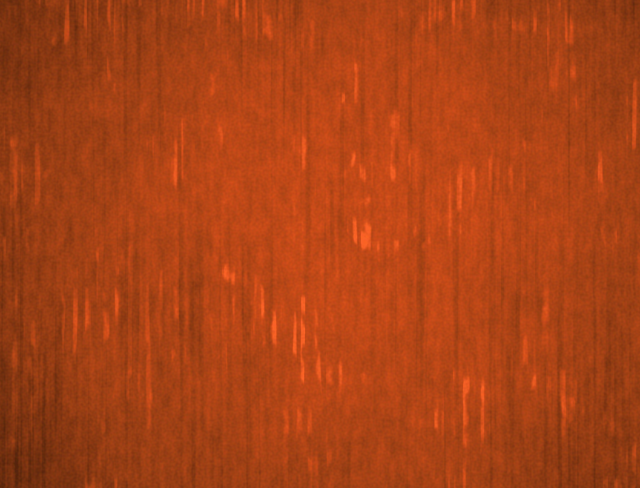
Give the GLSL for this texture, as a Shadertoy shader.

```glsl
const vec3 SHADOW = vec3(0.34, 0.145, 0.045);
const vec3 RUST   = vec3(0.62, 0.250, 0.080);
const vec3 ORANGE = vec3(0.81, 0.300, 0.098);
const vec3 FLAKE  = vec3(0.98, 0.385, 0.150);

// Random unit gradient for a lattice cell
vec2 cellGradient(vec2 cell) {
    vec3 h = fract(vec3(cell.xyx) * vec3(0.1031, 0.1030, 0.0973));
    h += dot(h, h.yzx + 33.33);
    float angle = 6.2832 * fract((h.x + h.y) * h.z);
    return vec2(cos(angle), sin(angle));
}

// Gradient noise, roughly -1 to 1
float gradientNoise(vec2 p) {
    vec2 i = floor(p), f = p - i;
    vec2 w = f * f * f * (f * (f * 6.0 - 15.0) + 10.0);
    vec2 e = vec2(0.0, 1.0);
    float low  = mix(dot(cellGradient(i), f),
                     dot(cellGradient(i + e.yx), f - e.yx), w.x);
    float high = mix(dot(cellGradient(i + e.xy), f - e.xy),
                     dot(cellGradient(i + e.yy), f - e.yy), w.x);
    return 1.4 * mix(low, high, w.y);
}

float layeredNoise(vec2 p, int octaves) {
    float sum = 0.0, gain = 0.6;
    for (int k = 0; k < octaves; k++) {
        sum += gain * gradientNoise(p);
        p = p * 2.03 + 17.7;
        gain *= 0.65;
    }
    return sum;
}

// Soft lamp: brightest right of the middle, dim at the corners
float lampLight(vec2 uv, vec2 centre, float falloff) {
    vec2 d = (uv - centre) * vec2(1.0, 0.8);
    return 0.765 - falloff * dot(d, d);
}

// Long dark vertical scratches that fade in and out
float grooves(vec2 p, float density) {
    float lines = gradientNoise(vec2(p.x * density, p.y * 1.3));
    float fade = smoothstep(-0.5, 0.4, gradientNoise(p * vec2(6.0, 2.2) + 41.0));
    return smoothstep(0.1, 0.6, lines) * fade;
}

// Short bright threads: a fine vertical comb broken up by ragged patches
float slivers(vec2 p, float density, float threshold) {
    float comb = gradientNoise(vec2(p.x * density, p.y * 3.0));
    float ragged = gradientNoise(p * vec2(6.5, 4.5) + 8.3)
                 + 0.55 * gradientNoise(p * vec2(26.0, 14.0) + 31.0)
                 + 0.30 * gradientNoise(p * vec2(70.0, 34.0) + 57.0);
    return smoothstep(-0.05, 0.45, comb) * smoothstep(threshold, threshold + 0.4, ragged);
}

vec3 rustRamp(float tone) {
    vec3 c = mix(SHADOW, RUST, clamp((tone - 0.34) / 0.28, 0.0, 1.0));
    c = mix(c, ORANGE, clamp((tone - 0.62) / 0.19, 0.0, 1.0));
    return mix(c, FLAKE, clamp((tone - 0.81) / 0.17, 0.0, 1.0));
}

void mainImage(out vec4 fragColor, in vec2 fragCoord) {
    vec2 uv = fragCoord / iResolution.xy;
    vec2 p = fragCoord / iResolution.y;
    vec2 fibre = p + vec2(0.003 * gradientNoise(p * vec2(3.0, 2.0)), 0.0);

    float light = lampLight(uv, vec2(0.56, 0.53), 0.68);
    float tone = light;

    // Blotches, mottling and faint vertical fibres
    tone += 0.050 * layeredNoise(p * vec2(7.0, 6.0) + 3.1, 3);
    tone += 0.080 * layeredNoise(p * vec2(44.0, 25.0) + 61.0, 3);
    tone += 0.040 * gradientNoise(fibre * vec2(95.0, 7.0) + 23.0);

    // Scratches and exposed threads
    tone -= 0.085 * grooves(fibre, 72.0);
    tone -= 0.060 * grooves(fibre + 7.7, 115.0);
    float shine = slivers(fibre + 2.6, 84.0, 0.30);
    shine += 0.7 * slivers(fibre + 13.4, 66.0, 0.34);
    tone += 0.32 * light * min(shine, 1.0);

    // Fine grain with a trace of colour speckle
    tone += 0.045 * gradientNoise(p * 170.0 + 90.0);
    vec3 colour = rustRamp(tone);
    colour.g += 0.016 * gradientNoise(p * 190.0 + 150.0);
    colour.b += 0.018 * gradientNoise(p * 160.0 + 210.0);

    fragColor = vec4(clamp(colour, 0.0, 1.0), 1.0);
}
```
